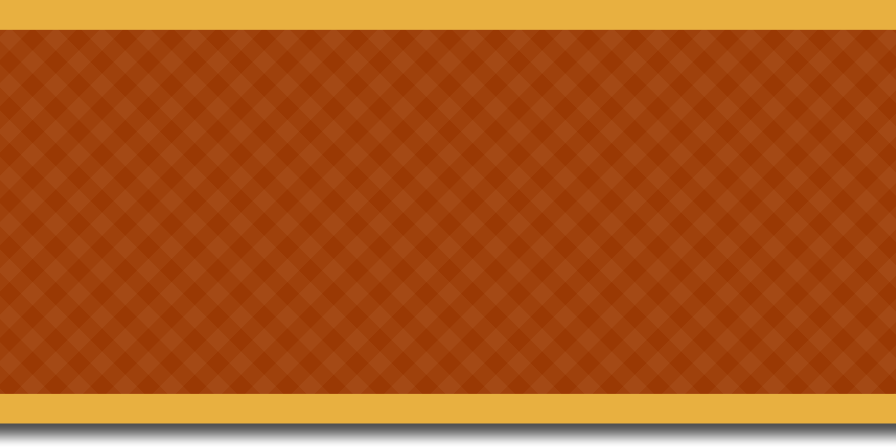
Write a WebGL 1 fragment shader that draws this pattern.

```glsl
precision highp float;
// A brown diagonal gingham panel between two gold bands, with a soft shadow below.

uniform vec2 u_resolution;

// Antialiased step: 0 below the edge, 1 above it.
float softStep(float edge, float value, float blur) {
  return smoothstep(edge - blur, edge + blur, value);
}

// Half-width stripes, one per unit, with gaps centred on whole numbers.
float stripe(float t, float blur) {
  return softStep(0.25, abs(fract(t + 0.5) - 0.5), blur);
}

// Two crossing sets of translucent stripes over a dark base.
vec3 gingham(vec2 p, float pixel) {
  const float period = 0.1034;
  vec2 q = (p - vec2(0.9, 0.603)) / period;
  float blur = 0.7 * pixel / period;
  float layers = stripe(q.x + q.y, blur) + stripe(q.x - q.y, blur);
  return mix(vec3(0.605, 0.224, 0.014), vec3(0.642, 0.288, 0.083), 0.5 * layers);
}

void main() {
  // Both axes are measured in canvas heights.
  vec2 p = gl_FragCoord.xy / u_resolution.y;
  float pixel = 1.0 / u_resolution.y;
  float blur = 0.5 * pixel;

  // Shadow fading to white at the bottom of the canvas
  float panelBase = 0.0547;
  float fade = smoothstep(0.0, 0.055, panelBase - p.y);
  vec3 color = vec3(mix(0.32, 1.0, fade));

  // Gold bands with the woven panel between them
  vec3 gold = vec3(0.91, 0.69, 0.25);
  color = mix(color, gold, softStep(panelBase, p.y, blur));
  float panel = softStep(0.121, p.y, blur) * (1.0 - softStep(0.9336, p.y, blur));
  color = mix(color, gingham(p, pixel), panel);

  gl_FragColor = vec4(color, 1.0);
}
```
